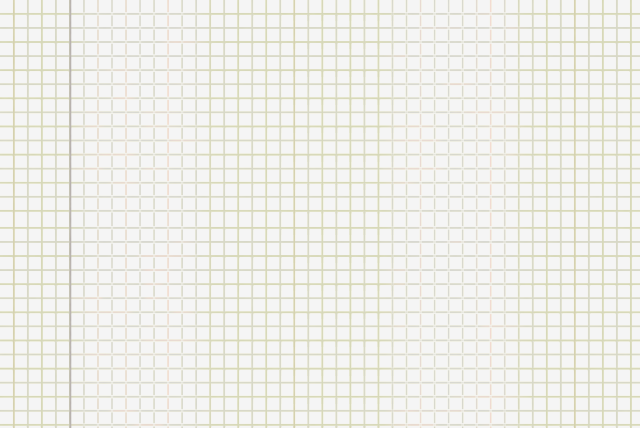
Write a WebGL 2 fragment shader that draws this pattern.

```glsl
#version 300 es
precision highp float;

uniform vec2 u_resolution;
out vec4 fragColor;

const float TAU = 6.2831853;
const float ASPECT = 1.5;
const float PITCH = 0.03287;
const float FIRST_LINE = 0.03242;
const float LAST_ROW = 14.0;
const float HALF_WIDTH = 0.0019;
const float FRINGE = 0.0007;
const float MARGIN_COLUMN = 4.0;

const vec3 PAPER = vec3(0.960, 0.960, 0.960);
const vec3 CREAM = vec3(0.955, 0.950, 0.875);
const vec3 OLIVE = vec3(0.840, 0.845, 0.720);
const vec3 GRAY = vec3(0.845, 0.845, 0.830);
const vec3 PINK = vec3(0.955, 0.855, 0.820);
const vec3 OCHRE = vec3(0.830, 0.800, 0.660);
const vec3 MAUVE = vec3(0.710, 0.685, 0.675);

float hash(vec2 p) {
  return fract(sin(dot(p, vec2(127.1, 311.7))) * 43758.5453);
}

float noise(vec2 p) {
  vec2 cell = floor(p);
  vec2 f = fract(p);
  f = f * f * (3.0 - 2.0 * f);
  float low = mix(hash(cell), hash(cell + vec2(1.0, 0.0)), f.x);
  float high = mix(hash(cell + vec2(0.0, 1.0)), hash(cell + 1.0), f.x);
  return mix(low, high, f.y);
}

float coverage(float d, float pixel) {
  return clamp(0.5 - d / pixel, 0.0, 1.0);
}

// Index of the nearest ruled line
float nearestLine(float x, float lastIndex) {
  return clamp(floor((x - FIRST_LINE) / PITCH + 0.5), 0.0, lastIndex);
}

float lineOffset(float x, float index) {
  return x - FIRST_LINE - index * PITCH;
}

// Two broad bands where the print is faint
float fadedBand(float x) {
  return smoothstep(0.0, 0.75, cos(TAU * (x - 0.325) / 0.74));
}

// Alternate lines are greener; faded ones drift to gray and pink
vec3 inkColor(float index, float fade, float blush) {
  float green = mix(1.0, 0.45, mod(index, 2.0)) * (1.0 - 0.75 * fade);
  return mix(mix(GRAY, OLIVE, green), PINK, fade * blush);
}

// Light gap where a faded line meets a crossing
float crossingGap(float offset, float size, float fade) {
  return mix(1.0, smoothstep(size * 0.5, size, abs(offset)), fade);
}

// Ink core with a pale fringe, darkening what lies below
vec3 drawLine(vec3 base, vec3 ink, float edge, float strength, float pixel) {
  float core = coverage(edge, pixel * 0.75);
  float fringe = coverage(edge - FRINGE, pixel * 0.75);
  vec3 color = mix(base, min(base, CREAM), fringe * strength);
  return mix(color, min(base, ink), core * strength);
}

void main() {
  vec2 p = gl_FragCoord.xy / u_resolution * vec2(ASPECT, 1.0);
  float pixel = ASPECT / u_resolution.x;

  // The rows repeat in two halves with a wider cell at the seam
  float fromTop = (1.0 - p.y) * 2.0;
  float sheetHalf = floor(fromTop);
  float y = fract(fromTop) * 0.5;

  float column = nearestLine(p.x, 100.0);
  float row = nearestLine(y, LAST_ROW);
  float rowId = row + sheetHalf * (LAST_ROW + 1.0);
  vec2 offset = vec2(lineOffset(p.x, column), lineOffset(y, row));
  vec2 edge = abs(offset) - HALF_WIDTH;
  float fade = fadedBand(p.x);

  // Ink wear and color along each direction
  float columnWear = 0.9 + 0.1 * noise(vec2(column * 7.3, p.y * 90.0));
  float rowWear = 0.9 + 0.1 * noise(vec2(p.x * 90.0, rowId * 5.7));
  float columnBlush = smoothstep(0.5, 0.85, hash(vec2(column, 3.0)))
    * (0.5 + 0.5 * noise(vec2(column, p.y * 9.0)));
  float rowBlush = smoothstep(0.6, 0.85, noise(vec2(p.x * 14.0, rowId * 3.1)));
  vec3 columnInk = inkColor(column, fade, columnBlush);
  columnInk = mix(columnInk, OCHRE, 0.6 * (1.0 - step(0.5, mod(column, 20.0))));
  vec3 rowInk = inkColor(row, fade, 0.6 * rowBlush);

  // Ruled lines
  float columnInkAmount = columnWear * crossingGap(offset.y, 0.0055, 0.9 * fade);
  float rowInkAmount = rowWear * crossingGap(offset.x, 0.004, 0.6 * fade);
  vec3 color = drawLine(PAPER, rowInk, edge.y, rowInkAmount, pixel);
  color = drawLine(color, columnInk, edge.x + 0.0003 * fade, columnInkAmount, pixel);

  // Rounded cell corners under the greener rows
  float radius = 0.0045;
  float fillet = radius - length(max(radius - max(edge, 0.0), 0.0));
  float below = step(0.0, offset.y) * (1.0 - mod(row, 2.0));
  float corner = coverage(fillet, pixel) * step(0.0, min(edge.x, edge.y));
  color = mix(color, min(color, OLIVE), 0.6 * corner * below * (1.0 - fade));

  // Dark margin rule with fine speckle
  float marginEdge = abs(lineOffset(p.x, MARGIN_COLUMN) - 0.001) - 0.0022;
  float speckle = 0.8 + 0.2 * noise(vec2(p.x * 300.0, p.y * 170.0));
  color = mix(color, MAUVE, coverage(marginEdge, pixel) * speckle);

  fragColor = vec4(color, 1.0);
}
```
